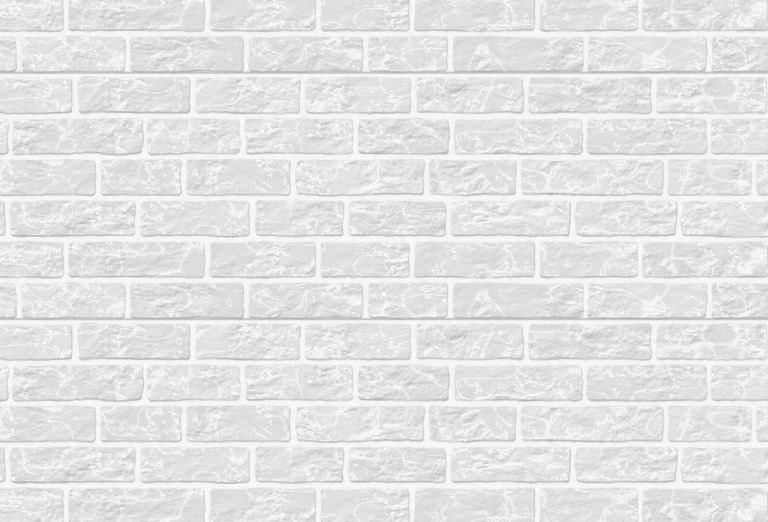
Give the GLSL for this texture, as a Shadertoy shader.

```glsl
// White-painted brick wall: uneven running bond, pale mortar, rough chipped faces.

#define ROWS 12.71        // courses down the canvas
#define ROW_SHIFT 0.12    // part of the lowest course that is cut off
#define PITCH 2.76        // mean brick length, in course heights
#define ROW_PERIOD 6.0    // courses before the bond repeats
#define JITTER 0.34       // variation of the upright joints
#define JOINT 0.14        // mortar width
#define CORNER 0.09       // corner radius
#define WOBBLE 0.05       // raggedness of the brick edges
#define RELIEF 0.44       // strength of the surface relief
#define CHIPS 0.09        // brightness of the chipped ridges

const vec3 MORTAR = vec3(0.966);
const vec3 BRICK = vec3(0.878);
const vec3 SHADOW = vec3(0.69);

float hash(vec2 p) {
    return fract(sin(dot(p, vec2(127.1, 311.7))) * 43758.5453);
}

float noise(vec2 p) {
    vec2 i = floor(p), f = fract(p);
    f = f * f * (3.0 - 2.0 * f);
    return mix(mix(hash(i), hash(i + vec2(1, 0)), f.x),
               mix(hash(i + vec2(0, 1)), hash(i + vec2(1, 1)), f.x), f.y);
}

// Stone relief: warped, slightly flattened layers of noise
float relief(vec2 p) {
    p += 0.25 * vec2(noise(p * 2.0), noise(p * 2.0 + 17.0));
    p *= vec2(2.6, 4.0);
    float sum = 0.0, amplitude = 0.42;
    for (int k = 0; k < 4; k++) {
        sum += amplitude * noise(p);
        p = mat2(1.6, 1.2, -1.2, 1.6) * p + 5.3;
        amplitude *= 0.6;
    }
    return sum;
}

// Position of an upright joint, in brick lengths
float jointAt(float index, float row) {
    float bond = mix(0.74, 0.12, mod(row, 2.0));
    return index + bond + JITTER * (hash(vec2(index, row + 3.0)) - 0.5);
}

float roundedBox(vec2 p, vec2 halfSize) {
    vec2 q = abs(p) - halfSize + CORNER;
    return length(max(q, 0.0)) + min(max(q.x, q.y), 0.0) - CORNER;
}

void mainImage(out vec4 fragColor, in vec2 fragCoord) {
    vec2 p = fragCoord / iResolution.y * ROWS + vec2(0.0, ROW_SHIFT);
    float aa = ROWS / iResolution.y;

    // Find the brick between its two upright joints
    float row = mod(floor(p.y), ROW_PERIOD);
    float x = p.x / PITCH;
    float index = floor(x - jointAt(0.0, row));
    if (x < jointAt(index, row)) index -= 1.0;
    if (x > jointAt(index + 1.0, row)) index += 1.0;
    float left = jointAt(index, row) * PITCH;
    float right = jointAt(index + 1.0, row) * PITCH;
    vec2 local = vec2(p.x - 0.5 * (left + right), fract(p.y) - 0.5);
    vec2 halfSize = 0.5 * vec2(right - left - JOINT, 1.0 - JOINT);

    // Ragged outline, and the same outline shifted for the lower-right shadow
    float seed = hash(vec2(index, row));
    vec2 q = local + 40.0 * vec2(seed, hash(vec2(row, index + 9.0)));
    float ragged = WOBBLE * (noise(q * vec2(1.5, 3.0)) - 0.5)
                 + 0.5 * WOBBLE * (noise(q * 9.0) - 0.5);
    float d = roundedBox(local, halfSize) + ragged;
    float shifted = roundedBox(local + vec2(0.015, -0.04), halfSize) + ragged;
    float cover = 1.0 - smoothstep(-aa, aa, d);

    // Brick face: tone, embossed relief and fine grit
    float height = relief(q);
    float emboss = relief(q + vec2(0.03, -0.045)) - height;
    float rough = mix(0.4, 1.3, smoothstep(0.2, 0.8, noise(q * 1.8 + 8.0)));
    float grit = noise(q * vec2(13.0, 17.0)) - noise(q * vec2(13.0, 17.0) + vec2(0.5, -0.7));
    float tone = 0.02 * (seed - 0.5) + 0.05 * (height - 0.45);
    vec3 face = BRICK + tone + rough * (RELIEF * emboss + 0.022 * grit);

    // Pale chips along the ridges, and long slanting scratches
    float chips = 1.0 - smoothstep(0.0, 0.05, abs(height - 0.46));
    face += CHIPS * chips * smoothstep(0.35, 0.65, noise(q * 2.3 + 4.0));
    float scratch = abs(noise(q * vec2(1.2, 1.9) + 0.12 * height + 21.0) - 0.5);
    face += 0.06 * (1.0 - smoothstep(0.0, 0.045, scratch));
    face = min(face, MORTAR);

    // Thin shadow held by the lower and right edges, fading in places
    float fade = mix(0.25, 1.0, noise(q * vec2(1.7, 1.0) + 2.0));
    face = mix(face, SHADOW, fade * smoothstep(-aa, aa, shifted));

    // Mortar with fine grain and a faint grey rim
    vec3 mortar = MORTAR + 0.02 * (noise(p * 11.0) - 0.5);
    mortar -= 0.05 * exp(-max(d, 0.0) * 60.0);
    vec3 color = mix(mortar, face, cover);

    // One straight seam per vertical repeat
    float seam = 1.0 - smoothstep(0.01, 0.01 + 1.5 * aa, abs(fract(p.y) - 0.06));
    color = mix(color, SHADOW, 0.65 * seam * step(ROW_PERIOD - 1.5, row));

    fragColor = vec4(clamp(color, 0.0, 1.0), 1.0);
}
```
